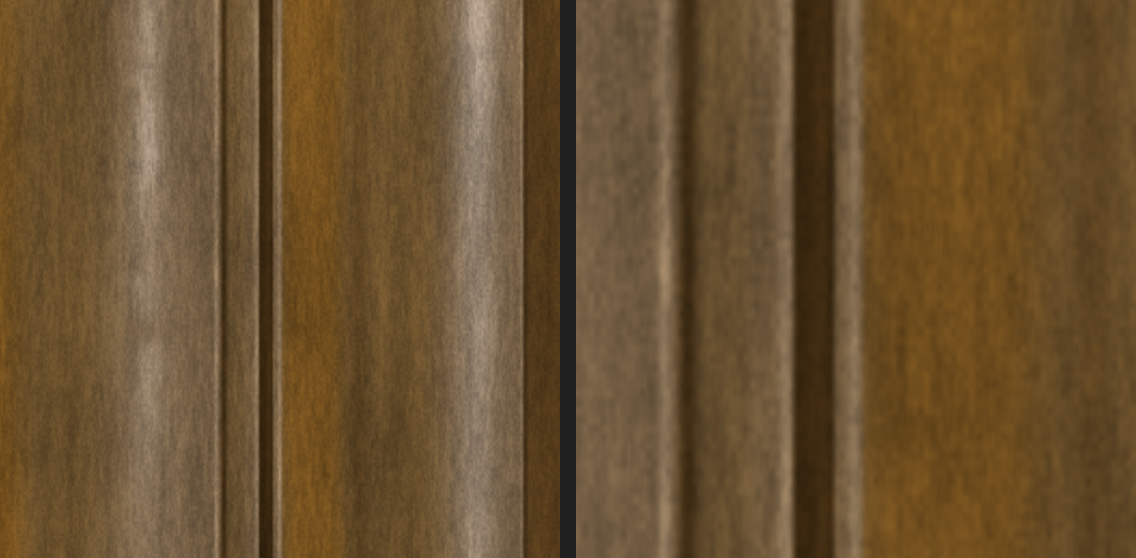
Left, the full canvas; right, a detail of the centre.
Give the GLSL for this texture, as a Shadertoy shader.

```glsl
// Draws varnished wood panelling with upright mouldings, a dark groove and two glossy sheens.

const vec3 WALNUT = vec3(0.405, 0.305, 0.165);
const vec3 AMBER  = vec3(0.450, 0.305, 0.105);
const vec3 TAUPE  = vec3(0.445, 0.360, 0.255);
const vec3 SHADOW = vec3(0.325, 0.225, 0.100);
const vec3 GROOVE = vec3(0.190, 0.125, 0.040);
const vec3 GLOSS  = vec3(0.690, 0.620, 0.550);
const vec3 RIM    = vec3(0.620, 0.520, 0.400);

float hash(vec2 p) {
    vec3 q = fract(vec3(p.xyx) * 0.1031);
    q += dot(q, q.yzx + 33.33);
    return fract((q.x + q.y) * q.z);
}

float noise(vec2 p) {
    vec2 cell = floor(p), f = fract(p);
    f = f * f * (3.0 - 2.0 * f);
    float low  = mix(hash(cell), hash(cell + vec2(1, 0)), f.x);
    float high = mix(hash(cell + vec2(0, 1)), hash(cell + vec2(1, 1)), f.x);
    return mix(low, high, f.y);
}

// Layered noise centred on zero.
float fbm(vec2 p) {
    float sum = 0.0, gain = 0.5;
    for (int i = 0; i < 4; i++) {
        sum += gain * (noise(p) - 0.5);
        p = p * 2.03 + 17.3;
        gain *= 0.5;
    }
    return sum;
}

// Soft bell around a centre.
float bell(float x, float centre, float width) {
    float d = (x - centre) / width;
    return exp(-d * d);
}

// Band with smooth sides, never sharper than one pixel.
float band(float x, float left, float right, float soft, float pixel) {
    float s = max(soft, pixel);
    return smoothstep(left - s, left + s, x) * (1.0 - smoothstep(right - s, right + s, x));
}

// Broad wood tones across the boards.
vec3 boardColour(vec2 uv, float pixel) {
    float x = uv.x + 0.02 * fbm(vec2(uv.x * 9.0, uv.y * 3.0));
    vec3 col = mix(WALNUT, TAUPE, smoothstep(0.12, 0.27, x));
    float amberEdge = 1.0 - smoothstep(0.0, 0.07, x);
    col = mix(col, AMBER, amberEdge * mix(1.0, 0.6, uv.y));
    col = mix(col, WALNUT, smoothstep(0.485, 0.50, uv.x));
    col = mix(col, AMBER, 0.85 * band(x, 0.505, 0.61, 0.025, pixel));
    col = mix(col, SHADOW, 0.55 * bell(x, 0.643, 0.014));
    col = mix(col, TAUPE, smoothstep(0.74, 0.83, x));
    return mix(col, SHADOW, smoothstep(0.932, 0.942, uv.x));
}

// Reflected light: patchy on the left board, long and even on the right.
vec3 addSheen(vec3 col, vec2 uv) {
    float wobble = 0.035 * fbm(uv * vec2(7.0, 13.0));
    float patches = smoothstep(-0.22, 0.25, fbm(uv * vec2(9.0, 6.0) + 4.7));
    float upper = smoothstep(0.40, 0.50, uv.y);
    float lower = smoothstep(0.0, 0.32, uv.y) * (1.0 - smoothstep(0.36, 0.41, uv.y));
    float left = bell(uv.x + wobble, 0.263, 0.028) * (upper * (0.2 + 0.65 * patches) + 0.32 * lower);
    left += 0.16 * bell(uv.x, 0.265, 0.06);
    float strength = mix(0.42, 0.78, smoothstep(0.1, 1.0, uv.y)) + 0.4 * fbm(uv * vec2(10.0, 5.0));
    float right = strength * bell(uv.x + 0.4 * wobble, 0.853, 0.034);
    right += 0.12 * bell(uv.x, 0.86, 0.065);
    return mix(col, GLOSS, clamp(left + right, 0.0, 0.95));
}

// Raised strip, deep groove and fine lit rims.
vec3 addMoulding(vec3 col, vec2 uv, float pixel) {
    float x = uv.x;
    float wear = 0.75 + 0.7 * fbm(vec2(x * 20.0, uv.y * 16.0));
    col = mix(col, WALNUT, 0.7 * band(x, 0.394, 0.452, 0.004, pixel));
    col = mix(col, TAUPE, 0.65 * bell(x, 0.446, 0.012));
    col = mix(col, GROOVE, 0.75 * bell(x, 0.400, 0.006));
    col = mix(col, RIM, wear * bell(x, 0.386, 0.0042));
    col = mix(col, RIM, 0.75 * wear * bell(x, 0.458, 0.004));
    col = mix(col, GROOVE, 0.95 * band(x, 0.463, 0.487, 0.003, pixel));
    col = mix(col, SHADOW, 0.35 * bell(x, 0.480, 0.006));
    col = mix(col, TAUPE, 0.8 * band(x, 0.490, 0.504, 0.003, pixel));
    col = mix(col, RIM, 0.85 * wear * bell(x, 0.499, 0.004));
    col = mix(col, RIM, 0.55 * wear * bell(x, 0.931, 0.0025));
    return mix(col, GROOVE, 0.6 * bell(x, 0.938, 0.004));
}

// Brightness factor from long streaks, short fibres and fine speckle.
float grain(vec2 uv) {
    float streaks = fbm(vec2(uv.x * 38.0, uv.y * 2.2));
    float fibres = fbm(vec2(uv.x * 150.0, uv.y * 34.0) + 51.0);
    float speckle = noise(uv * vec2(260.0, 190.0)) - 0.5;
    float clouds = fbm(uv * vec2(6.0, 4.0) + 8.0);
    return 1.0 + 0.30 * streaks + 0.30 * fibres + 0.13 * speckle + 0.22 * clouds;
}

void mainImage(out vec4 fragColor, in vec2 fragCoord) {
    vec2 uv = fragCoord / iResolution.xy;
    float pixel = 1.0 / iResolution.x;
    vec3 col = boardColour(uv, pixel);
    col = addSheen(col, uv);
    col = addMoulding(col, uv, pixel);
    col *= grain(uv);
    fragColor = vec4(clamp(col, 0.0, 1.0), 1.0);
}
```
